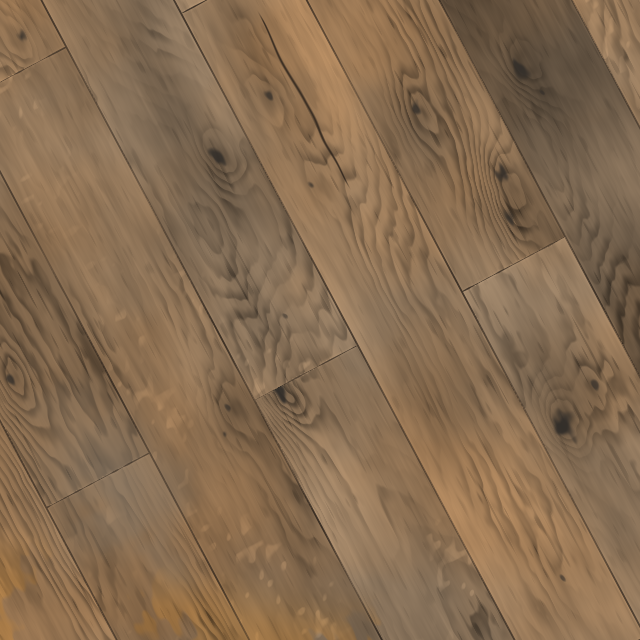
Write a WebGL 2 fragment shader that draws this texture.

```glsl
#version 300 es
precision highp float;
// Weathered oak floor: slanted boards with staggered butt joints. Ring contours of a
// stretched noise field bend around scattered knots; fibres, smoky blotches, checks,
// seams and one worn, hazy corner are layered on top.

uniform vec2 u_resolution;
out vec4 fragColor;

const vec2 ALONG = vec2(0.47, -0.883);      // board direction
const vec2 BOARD = vec2(0.183, 1.2);        // board width and length
const vec2 ORIGIN = vec2(0.161, -0.15);     // first seam, first joint
const float DARK_ROW = 5.0;                 // row with a smoked finish
const vec3 COOL_OAK = vec3(0.520, 0.437, 0.347);
const vec3 WARM_OAK = vec3(0.568, 0.437, 0.305);
const vec3 AMBER = vec3(0.64, 0.46, 0.25);
const vec3 HAZE = vec3(0.50, 0.455, 0.40);
const vec3 KNOT = vec3(0.19, 0.175, 0.16);
const vec3 GAP = vec3(0.17, 0.135, 0.105);
const float BRIGHTNESS = 1.05;
const float BLOTCH = 0.55;
const float RING_DEPTH = 0.34;
const float SEAM_WIDTH = 0.0016;
const vec2 WORN_CENTER = vec2(0.2, 0.2);

float hash(vec2 p) {
    vec3 q = fract(vec3(p.xyx) * 0.1031);
    q += dot(q, q.yzx + 33.33);
    return fract((q.x + q.y) * q.z);
}

float noise(vec2 p) {
    vec2 i = floor(p), f = fract(p);
    f = f * f * (3.0 - 2.0 * f);
    return mix(mix(hash(i), hash(i + vec2(1, 0)), f.x),
               mix(hash(i + vec2(0, 1)), hash(i + vec2(1, 1)), f.x), f.y);
}

float fbm(vec2 p) {
    float sum = 0.0, amp = 0.533;
    for (int i = 0; i < 4; i++) {
        sum += amp * noise(p);
        p = mat2(1.6, 1.2, -1.2, 1.6) * p + 7.3;
        amp *= 0.5;
    }
    return sum;
}

// Octaves that keep their axes, for streaks along the board
float streaks(vec2 p) {
    return 0.5 * noise(p) + 0.3 * noise(p * vec2(2.1, 1.7) + 3.7) + 0.2 * noise(p * vec2(4.3, 2.6) + 9.1);
}

void main() {
    vec2 p = gl_FragCoord.xy / u_resolution.y;
    float px = 1.0 / u_resolution.y;

    // Board layout: x runs across the board, y along it
    vec2 floorPos = vec2(dot(p, vec2(-ALONG.y, ALONG.x)), dot(p, ALONG)) - ORIGIN;
    float row = floor(floorPos.x / BOARD.x);
    float stagger = 0.5 * mod(row, 2.0) * BOARD.y + 0.05 * (hash(vec2(row, 4.0)) - 0.5);
    vec2 laid = vec2(floorPos.x, floorPos.y - stagger);
    vec2 id = vec2(row, floor(laid.y / BOARD.y)) + 20.0;
    vec2 local = laid - (id - 20.0) * BOARD;
    float boardTone = hash(id * 1.7 + 3.0);
    vec2 grainPos = local + 13.0 * vec2(hash(id), hash(id + 31.0));

    // Knots: dark cores, smoky halos, and a bulge that bends the grain
    float core = 0.0, halo = 0.0, bulge = 0.0;
    for (int i = 0; i < 3; i++) {
        vec2 seed = id * 3.1 + float(i) * 17.0;
        vec2 center = BOARD * vec2(mix(0.22, 0.78, hash(seed)), hash(seed + 5.0));
        float pick = hash(seed + 9.0);
        float size = mix(0.003, 0.015, pick * pick);
        vec2 d = (local - center) * vec2(1.0, 0.55);
        d.x += 0.008 * (noise(grainPos * 45.0) - 0.5);
        float r = length(d);
        float rough = r + size * 0.9 * (noise(grainPos * vec2(150.0, 70.0)) - 0.5);
        core = max(core, (1.0 - smoothstep(size * 0.35, size * 1.25, rough)) * mix(0.5, 0.95, pick));
        halo += pick * exp(-r / (size * 2.2));
        bulge += pick * exp(-r * r / 0.0012);
    }

    // Growth rings: soft sawtooth over a warped field, strong only in places
    float field = grainPos.x * 32.0 + 9.0 * noise(grainPos * vec2(10.0, 2.3)) + 5.0 * bulge
                + 0.9 * noise(grainPos * vec2(55.0, 13.0)) + 0.3 * noise(grainPos * vec2(150.0, 50.0));
    float phase = fract(field);
    float ring = smoothstep(0.25, 0.85, phase) * (1.0 - smoothstep(0.85, 1.0, phase));
    ring *= 1.0 - smoothstep(0.25, 0.7, fwidth(field));
    float ringMask = smoothstep(0.42, 0.72, fbm(grainPos * vec2(11.0, 3.5) + 4.0) + 0.16 * (hash(id + 8.0) - 0.4));
    ringMask = clamp(0.14 + ringMask + 0.35 * bulge, 0.0, 1.0);
    ring *= ringMask * mix(0.5, 1.0, noise(grainPos * vec2(120.0, 12.0)));

    // Tone: board shade, blotches, streaks, fibres and short pores
    float blotch = fbm(grainPos * vec2(9.0, 4.5) + 2.0) - 0.5;
    float value = BRIGHTNESS + 0.12 * (boardTone - 0.5) + BLOTCH * blotch;
    value += 0.17 * (streaks(grainPos * vec2(65.0, 5.0)) - 0.5);
    value += 0.09 * (streaks(grainPos * vec2(200.0, 17.0)) - 0.5);
    value -= 0.13 * smoothstep(0.74, 0.95, noise(grainPos * vec2(230.0, 26.0))) * (0.4 + ringMask);
    value -= RING_DEPTH * ring + 0.3 * min(halo, 1.0);
    float smoked = 1.0 - step(0.5, abs(row - DARK_ROW));
    value -= 0.17 * smoked;

    // Short pale flecks on some boards
    float fleckArea = smoothstep(0.5, 0.65, fbm(grainPos * vec2(8.0, 4.0) + 40.0)) * step(0.5, hash(id + 14.0));
    float fleck = smoothstep(0.72, 0.92, noise(vec2(grainPos.x * 75.0 + grainPos.y * 35.0, grainPos.y * 65.0)));
    value += 0.16 * fleck * fleckArea;

    float warmth = 0.5 + 1.9 * (fbm(p * 4.0 + 11.0) - 0.5) + 0.5 * (hash(id + 23.0) - 0.5) - 0.6 * smoked;
    vec3 color = mix(COOL_OAK, WARM_OAK, clamp(warmth, 0.0, 1.0)) * value;

    // Worn corner: bare amber patches under a grey haze
    vec2 away = p - WORN_CENTER;
    float patchEdge = fbm(p * 8.0 + 5.0) + 0.12 * (noise(grainPos * vec2(90.0, 30.0)) - 0.5);
    float bare = smoothstep(0.52, 0.57, patchEdge) * (1.0 - smoothstep(0.08, 0.2, p.y + 0.2 * p.x));
    color = mix(color, AMBER * (value + 0.04), 0.75 * bare);
    float along = dot(away, ALONG), across = dot(away, vec2(-ALONG.y, ALONG.x));
    float haze = exp(-across * across / 0.012 - along * along / 0.045) * smoothstep(0.3, 0.65, fbm(p * 6.0 + 17.0));
    color = mix(color, HAZE, 0.65 * haze);

    color = mix(color, KNOT, core);

    // Long tapering check on a few boards
    float checkPos = (local.y - mix(0.05, 0.6, hash(id + 41.0))) / 0.32;
    float taper = max(0.0, 4.0 * checkPos * (1.0 - checkPos)) * step(0.7, hash(id + 37.0));
    float checkX = BOARD.x * mix(0.3, 0.7, hash(id + 43.0)) + 0.008 * (noise(grainPos.yy * 14.0) - 0.5);
    float check = 1.0 - smoothstep(0.0, px + 0.0022 * taper, abs(local.x - checkX));
    color = mix(color, GAP, check * smoothstep(0.0, 0.3, taper) * 0.85);

    // Seams and joints: broken dark gap with a faint worn bevel
    vec2 edge = min(local, BOARD - local);
    float gap = min(edge.x, edge.y + 0.0012 * noise(vec2(local.x * 90.0, row)));
    float wear = noise(floorPos * vec2(3.0, 9.0) + 60.0);
    color *= 1.0 + 0.1 * wear * (1.0 - smoothstep(0.001, 0.006, gap));
    float seam = 1.0 - smoothstep(SEAM_WIDTH * 0.3, SEAM_WIDTH + 0.5 * px, gap);
    color = mix(color, GAP, seam * mix(0.3, 0.95, wear));

    fragColor = vec4(clamp(color, 0.0, 1.0), 1.0);
}
```
